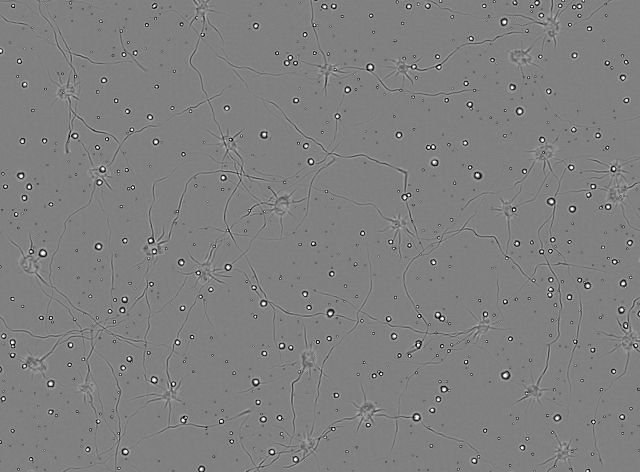
This texture is drawn by a Shadertoy shader. Its source:

```glsl
const float TAU = 6.2832;
const float BACKGROUND = 0.502;
const vec2 CELL_GRID = vec2(7.0, 5.0);
const int CELL_COUNT = 35;
const int AXONS = 2;
const int DENDRITES = 11;

float hash(vec2 p) {
    return fract(sin(dot(p, vec2(127.1, 311.7))) * 43758.5453);
}

vec2 hash2(vec2 p) {
    return vec2(hash(p), hash(p + 57.3));
}

float noise1(float x, float seed) {
    float i = floor(x), f = fract(x);
    return mix(hash(vec2(i, seed)), hash(vec2(i + 1.0, seed)), f * f * (3.0 - 2.0 * f));
}

float noise2(vec2 p) {
    vec2 i = floor(p), f = fract(p);
    f = f * f * (3.0 - 2.0 * f);
    return mix(mix(hash(i), hash(i + vec2(1, 0)), f.x),
               mix(hash(i + vec2(0, 1)), hash(i + vec2(1, 1)), f.x), f.y);
}

vec2 rotate(vec2 p, float angle) {
    float c = cos(angle), s = sin(angle);
    return vec2(c * p.x + s * p.y, c * p.y - s * p.x);
}

float bell(float x) {
    return exp(-x * x);
}

// Sideways drift of a fibre at distance x from its root
float fibrePath(float x, float sway, float seed) {
    float bend = sway * smoothstep(0.0, 0.12, x) * (2.0 * noise1(x * 6.0, seed) - 1.0);
    float kink = 0.016 * (noise1(x * 30.0, seed + 9.0) - 0.5);
    float jitter = 0.005 * (noise1(x * 85.0, seed + 5.0) - 0.5);
    return bend + smoothstep(0.0, 0.05, x) * (kink + jitter);
}

// Patchy dark thread with pale flanks, running along +x
float fibre(vec2 q, float len, float sway, float width, float seed) {
    if (q.x < 0.0 || q.x > len || abs(q.y) > sway + 0.02) return 0.0;
    float y = fibrePath(q.x, sway, seed);
    float slope = (fibrePath(q.x + 0.001, sway, seed) - y) / 0.001;
    float w = width * (1.0 + 0.9 * exp(-q.x * 50.0));
    float d = abs(q.y - y) * inversesqrt(1.0 + slope * slope) / w;
    float taper = 1.0 - smoothstep(len * 0.5, len, q.x);
    float patches = 0.25 + 0.75 * smoothstep(0.2, 0.6, noise1(q.x * 17.0, seed + 7.0));
    float beading = 0.3 + 1.4 * noise1(q.x * 130.0, seed + 3.0);
    return taper * patches * beading * (0.5 * bell(d - 2.0) - bell(d));
}

// Ringed particles: bright core, thin dark rim, pale halo
float particles(vec2 p, float pitch, float radius, float density, float clumping, float contrast, float seed) {
    vec2 id = floor(p / pitch);
    vec2 key = id + seed;
    float crowding = smoothstep(clumping - 0.3, clumping + 0.3, noise2(id * pitch * 9.0 + seed));
    if (hash(key) > density * crowding) return 0.0;
    float r = radius * mix(0.65, 1.15, hash(key + 4.1));
    float margin = min(0.45, 1.7 * radius / pitch);
    vec2 centre = (id + mix(vec2(margin), vec2(1.0 - margin), hash2(key + 8.7))) * pitch;
    vec2 q = (p - centre) / r;
    float soft = 0.55 / (iResolution.y * r);
    float d = length(q) + 0.35 * (noise2(q * 1.3 + key * 3.1) - 0.5);
    float core = bell(length(q - 0.4 * (hash2(key + 2.9) - 0.5)) / 0.45);
    float rim = bell((d - 0.8) / max(0.2, soft));
    float halo = bell((d - 1.35) / max(0.24, soft));
    return contrast * (0.72 * core - 0.45 * rim + 0.08 * halo);
}

// Mottled cell body blended over the tone beneath it
float soma(float tone, vec2 q, float radius, float seed) {
    vec2 e = rotate(q, hash(vec2(seed, 6.0)) * TAU) * vec2(0.75, 1.15);
    float lumps = 0.5 * (noise2(q * 95.0 + seed * 7.0) - 0.5);
    float d = length(e) / radius + lumps;
    float mottle = noise2(q * 260.0 + seed * 13.0) - 0.5;
    float body = 0.515 + 0.3 * mottle - 0.07 * bell((d - 0.85) / 0.15);
    tone += 0.06 * bell((d - 1.2) / 0.14);
    return mix(tone, body, 1.0 - smoothstep(0.85, 1.05, d));
}

float neuron(float tone, vec2 q, float seed) {
    for (int i = 0; i < AXONS; i++) {
        float s = seed * 11.0 + float(i) * 3.7;
        vec2 rnd = hash2(vec2(s, 1.0));
        float strength = mix(0.04, 0.2, hash(vec2(s, 2.0)));
        tone += strength * fibre(rotate(q, rnd.x * TAU), mix(0.2, 0.7, rnd.y), 0.075, 0.0014, s);
    }
    if (hash(vec2(seed, 3.0)) < 0.2 || length(q) > 0.13) return tone;
    for (int i = 0; i < DENDRITES; i++) {
        float s = seed * 17.0 + float(i) * 5.3;
        vec2 rnd = hash2(vec2(s, 4.0));
        float angle = (float(i) + rnd.x) * TAU / float(DENDRITES);
        float len = mix(0.025, 0.11, rnd.y * rnd.y);
        float strength = mix(0.07, 0.19, hash(vec2(s, 8.0)));
        tone += strength * fibre(rotate(q, angle), len, 0.012, 0.0013, s);
    }
    return soma(tone, q, mix(0.011, 0.017, hash(vec2(seed, 5.0))), seed);
}

void mainImage(out vec4 fragColor, in vec2 fragCoord) {
    vec2 p = fragCoord / iResolution.y;
    vec2 extent = vec2(iResolution.x / iResolution.y, 1.0);

    // Fine grain on flat grey
    float tone = BACKGROUND + 0.022 * (noise2(p * 310.0) - 0.5);

    // Neurons on a jittered grid
    for (int i = 0; i < CELL_COUNT; i++) {
        float n = float(i);
        vec2 slot = vec2(mod(n, CELL_GRID.x), floor(n / CELL_GRID.x));
        vec2 centre = (slot + hash2(slot + 21.0)) / CELL_GRID * extent;
        tone = neuron(tone, p - centre, n + 1.0);
    }

    // Debris: large, medium, clumped, small and specks
    tone += particles(p, 0.075, 0.0078, 0.55, 0.5, 1.0, 11.0);
    tone += particles(p + 0.031, 0.055, 0.0062, 0.42, 0.5, 1.0, 37.0);
    tone += particles(p + 0.023, 0.02, 0.0056, 0.35, 0.97, 1.0, 91.0);
    tone += particles(p + 0.017, 0.04, 0.0035, 0.45, 0.5, 0.7, 53.0);
    tone += particles(p + 0.009, 0.024, 0.0021, 0.45, 0.5, 0.4, 71.0);

    fragColor = vec4(vec3(clamp(tone, 0.03, 1.0)), 1.0);
}
```
